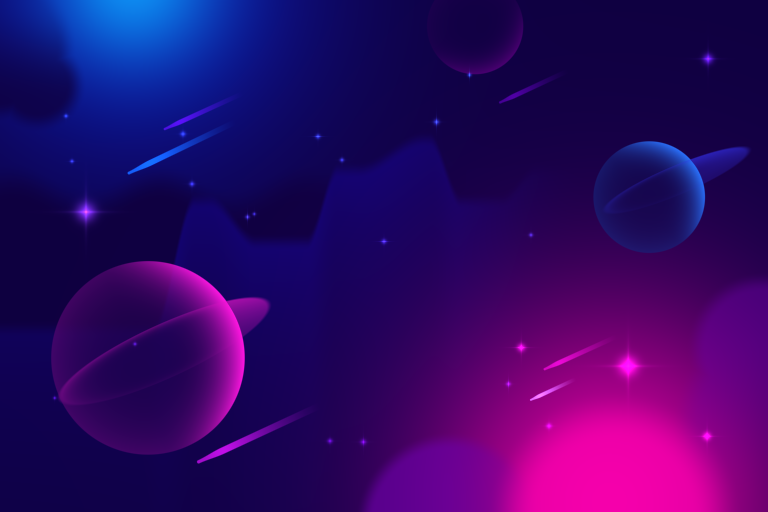
A WebGL 1 fragment shader for this background:

```glsl
precision highp float;
// Neon night sky: blue and magenta glows, soft clouds, glassy ringed planets, meteors and stars.

uniform vec2 u_resolution;

const vec3 NIGHT = vec3(0.055, 0.0, 0.25);
const vec3 BLUE = vec3(0.04, 0.09, 0.68);
const vec3 CYAN = vec3(0.05, 0.56, 0.95);
const vec3 INDIGO = vec3(0.07, 0.015, 0.46);
const vec3 VIOLET = vec3(0.42, 0.0, 0.66);
const vec3 MAGENTA = vec3(1.0, 0.0, 0.69);
const vec3 PINK = vec3(0.95, 0.08, 0.85);
const vec3 SKY = vec3(0.16, 0.42, 0.95);

float hash(float n) {
    return fract(sin(n * 127.1) * 43758.5453);
}

float glow(vec2 p, vec2 center, float radius) {
    vec2 q = (p - center) / radius;
    return exp(-dot(q, q));
}

float disk(vec2 p, vec2 center, float radius, float soft) {
    return 1.0 - smoothstep(radius - soft, radius + soft, length(p - center));
}

// Height of the rolling top edge of the middle cloud bank
float cloudTop(float x) {
    float y = 0.36 + 0.25 * smoothstep(0.30, 0.38, x);
    y -= 0.08 * smoothstep(0.41, 0.50, x);
    y += 0.14 * smoothstep(0.60, 0.66, x) + 0.06 * smoothstep(0.70, 0.83, x);
    return y - 0.12 * smoothstep(0.84, 0.90, x) + 0.06 * smoothstep(0.98, 1.05, x);
}

vec3 background(vec2 p) {
    // Blue glow, cut by dark clouds
    float shade = max(disk(p, vec2(0.075, 0.835), 0.075, 0.02),
                      disk(p, vec2(0.0, 0.91), 0.13, 0.02));
    shade *= 1.0 - 0.85 * smoothstep(0.80, 1.0, p.y);
    float floorY = 0.61 + 0.025 * sin(p.x * 22.0 + 1.0);
    float open = (1.0 - 0.8 * shade) * smoothstep(floorY - 0.03, floorY + 0.05, p.y);
    vec3 col = mix(NIGHT, BLUE, open * glow(p, vec2(0.26, 1.03), 0.37));
    col = mix(col, CYAN, open * glow(p, vec2(0.26, 1.04), 0.16));

    // Indigo cloud bank fading downward and to the right
    float depth = cloudTop(p.x) - p.y;
    float bank = smoothstep(-0.015, 0.02, depth) * exp(-3.5 * max(depth, 0.0));
    bank *= 1.0 - smoothstep(0.75, 1.15, p.x);
    col = mix(col, INDIGO, bank * mix(0.5, 0.9, smoothstep(0.28, 0.36, p.x)));

    // Magenta glow and the clouds it lights
    vec2 source = vec2(1.19, 0.02);
    float warm = glow(vec2((p.x - source.x) * 1.08, p.y), vec2(0.0, source.y), 0.36);
    col = mix(col, MAGENTA * vec3(0.95, 1.0, 0.9), warm);
    col = mix(col, VIOLET, 0.15 * glow(p, source, 0.62));
    float sideCloud = max(disk(p, vec2(1.49, 0.32), 0.13, 0.02),
                          disk(p, vec2(1.57, 0.16), 0.23, 0.03));
    col = mix(col, VIOLET, 0.45 * sideCloud * smoothstep(0.0, 0.35, p.y));
    float lowCloud = disk(p, vec2(0.88, -0.03), 0.17, 0.018);
    col = mix(col, VIOLET, 0.65 * lowCloud * (1.0 - smoothstep(0.85, 1.1, p.x)));
    return mix(col, MAGENTA, 0.7 * disk(p, vec2(1.2, -0.01), 0.20, 0.05));
}

// Glassy sphere, brightest along the rim that faces the light
vec3 planet(vec3 col, vec2 p, vec2 center, float radius, vec2 light, vec3 tint, float pixel) {
    vec2 q = (p - center) / radius;
    float rim = pow(min(length(q), 1.0), 3.0);
    float lit = 0.16 + 0.84 * smoothstep(-0.15, 1.0, dot(q, normalize(light)));
    vec3 body = mix(mix(col, NIGHT, 0.6), tint, rim * lit + 0.06);
    return mix(col, body, disk(p, center, radius, pixel));
}

// Tilted ring: filled beyond the sphere, a faint line across it
vec3 ring(vec3 col, vec2 p, vec2 center, vec2 size, float tilt, float sphere, vec3 tint, float pixel) {
    vec2 d = p - center;
    vec2 q = vec2(dot(d, vec2(cos(tilt), sin(tilt))), dot(d, vec2(-sin(tilt), cos(tilt)))) / size;
    float r = length(q);
    float inside = 1.0 - smoothstep(1.0 - pixel / size.y, 1.0 + pixel / size.y, r);
    float upper = smoothstep(-0.9, 0.8, q.y);
    float line = (0.08 + 0.32 * upper) * pow(min(r, 1.0), 8.0);
    float fill = 0.25 + 0.5 * upper * r;
    return mix(col, tint, inside * mix(fill, line, sphere));
}

vec3 meteor(vec2 p, vec2 head, vec2 tail, float width, vec3 tint, float pixel) {
    vec2 axis = tail - head;
    float t = clamp(dot(p - head, axis) / dot(axis, axis), 0.0, 1.0);
    float w = width * (0.5 + 0.5 * smoothstep(0.0, 0.2, t));
    float body = 1.0 - smoothstep(w - pixel, w + pixel, length(p - head - axis * t));
    return tint * body * pow(1.0 - t, 1.3) * (0.6 + 0.4 * smoothstep(0.0, 0.25, t));
}

// Four-pointed sparkle with a round halo
vec3 star(vec2 p, vec2 center, float size, vec3 tint) {
    vec2 q = abs(p - center) / size;
    float rays = exp(-4.0 * q.x - 35.0 * q.y) + exp(-4.0 * q.y - 35.0 * q.x);
    return tint * (0.6 * rays + 0.6 * exp(-22.0 * dot(q, q)));
}

void main() {
    vec2 p = gl_FragCoord.xy / u_resolution.y;
    p.x *= 1.5 * u_resolution.y / u_resolution.x;
    float pixel = 0.8 / u_resolution.y;
    vec3 col = background(p);

    // Planets
    col = planet(col, p, vec2(0.928, 0.949), 0.094, vec2(0.4, -0.7), VIOLET * 0.65, pixel);
    col = planet(col, p, vec2(0.289, 0.301), 0.189, vec2(0.94, 0.34), PINK, pixel);
    col = ring(col, p, vec2(0.321, 0.314), vec2(0.224, 0.052), 0.43,
               disk(p, vec2(0.289, 0.301), 0.189, pixel), PINK * 0.9, pixel);
    col = planet(col, p, vec2(1.268, 0.615), 0.109, vec2(0.75, 0.6), SKY, pixel);
    col = ring(col, p, vec2(1.322, 0.648), vec2(0.152, 0.028), 0.40,
               disk(p, vec2(1.268, 0.615), 0.109, pixel), SKY * vec3(1.2, 0.4, 0.9), pixel);

    // Meteors
    col += meteor(p, vec2(0.322, 0.748), vec2(0.475, 0.818), 0.0045, VIOLET, pixel);
    col += meteor(p, vec2(0.252, 0.662), vec2(0.460, 0.762), 0.0055, CYAN, pixel);
    col += meteor(p, vec2(0.977, 0.800), vec2(1.110, 0.862), 0.0045, VIOLET * 0.8, pixel);
    col += meteor(p, vec2(1.064, 0.279), vec2(1.205, 0.343), 0.0045, PINK * 0.6, pixel);
    col += meteor(p, vec2(1.037, 0.219), vec2(1.125, 0.260), 0.0035, vec3(0.6, 0.7, 1.0), pixel);
    col += meteor(p, vec2(0.388, 0.098), vec2(0.625, 0.208), 0.0065, PINK, pixel);

    // Bright stars, then small scattered ones
    col += star(p, vec2(0.168, 0.586), 0.085, vec3(0.65, 0.25, 1.0));
    col += star(p, vec2(1.227, 0.285), 0.085, PINK);
    col += star(p, vec2(1.383, 0.885), 0.045, vec3(0.5, 0.15, 1.0));
    col += star(p, vec2(1.018, 0.321), 0.035, PINK);
    col += star(p, vec2(1.381, 0.148), 0.035, PINK);
    for (int i = 0; i < 18; i++) {
        float n = float(i) + 1.0;
        vec2 place = vec2(1.5 * hash(n), hash(n + 40.0));
        vec3 tint = mix(mix(VIOLET, SKY, place.y), PINK, smoothstep(0.9, 1.3, place.x - place.y));
        col += star(p, place, 0.014 + 0.012 * hash(n + 80.0), tint);
    }
    gl_FragColor = vec4(min(col, 1.0), 1.0);
}
```
